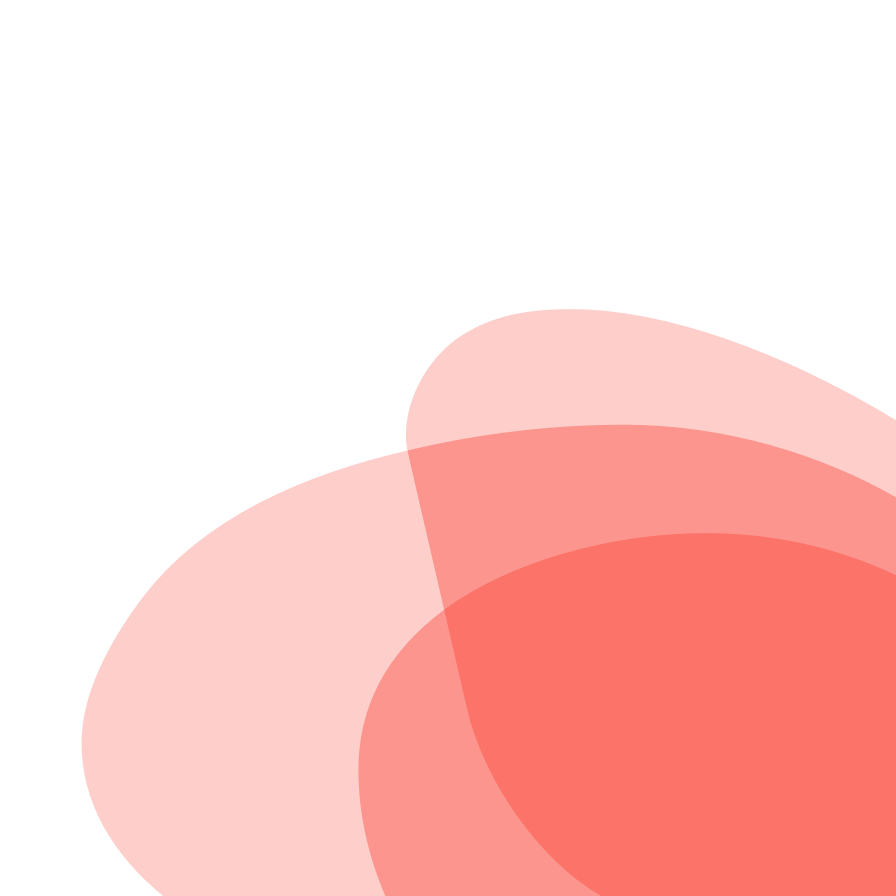
Write a three.js fragment shader that draws this background.

```glsl
// Three translucent coral petals overlapping in the lower right of a white field.
varying vec2 vUv;

// Path state: current pen, first point, squared distance to the outline, parity
vec2 pen, origin;
float nearest, parity;

void moveTo(vec2 point) {
  pen = point;
  origin = point;
  nearest = 10.0;
  parity = -1.0;
}

// Straight edge: updates the nearest distance and the even-odd crossing test
void lineTo(vec2 point) {
  vec2 edge = point - pen;
  vec2 offset = vUv - pen;
  float along = clamp(dot(offset, edge) / max(dot(edge, edge), 1e-9), 0.0, 1.0);
  vec2 gap = offset - edge * along;
  nearest = min(nearest, dot(gap, gap));
  if ((pen.y > vUv.y) != (point.y > vUv.y)) {
    if (offset.x < edge.x * offset.y / edge.y) parity = -parity;
  }
  pen = point;
}

// Cubic curve, flattened into short edges
void curveTo(vec2 handleA, vec2 handleB, vec2 end) {
  vec2 start = pen;
  for (int i = 1; i <= 16; i++) {
    float t = float(i) / 16.0;
    float s = 1.0 - t;
    lineTo(s * s * s * start + 3.0 * s * t * (s * handleA + t * handleB) + t * t * t * end);
  }
}

// Closes the path and returns its smoothed coverage
float fillPath(float pixel) {
  lineTo(origin);
  return clamp(0.5 + parity * sqrt(nearest) / pixel, 0.0, 1.0);
}

// Tilted petal that reaches highest
float upperPetal(float pixel) {
  moveTo(vec2(1.172, 0.427));
  lineTo(vec2(1.0, 0.531));
  curveTo(vec2(0.875, 0.607), vec2(0.742, 0.655), vec2(0.638, 0.655));
  curveTo(vec2(0.586, 0.655), vec2(0.549, 0.647), vec2(0.516, 0.626));
  curveTo(vec2(0.482, 0.605), vec2(0.453, 0.560), vec2(0.453, 0.514));
  curveTo(vec2(0.453, 0.503), vec2(0.455, 0.497), vec2(0.457, 0.487));
  lineTo(vec2(0.521, 0.210));
  curveTo(vec2(0.539, 0.130), vec2(0.602, 0.039), vec2(0.671, 0.0));
  lineTo(vec2(0.781, -0.063));
  lineTo(vec2(1.172, -0.172));
  return fillPath(pixel);
}

// Broad petal that reaches farthest left
float widePetal(float pixel) {
  moveTo(vec2(1.172, 0.348));
  lineTo(vec2(1.0, 0.445));
  curveTo(vec2(0.918, 0.492), vec2(0.810, 0.526), vec2(0.697, 0.526));
  curveTo(vec2(0.615, 0.526), vec2(0.533, 0.516), vec2(0.454, 0.497));
  curveTo(vec2(0.341, 0.471), vec2(0.224, 0.422), vec2(0.156, 0.329));
  curveTo(vec2(0.120, 0.280), vec2(0.091, 0.224), vec2(0.091, 0.171));
  curveTo(vec2(0.091, 0.104), vec2(0.126, 0.046), vec2(0.182, 0.0));
  lineTo(vec2(0.260, -0.064));
  lineTo(vec2(1.172, -0.172));
  return fillPath(pixel);
}

// Inner petal nested inside the broad one
float innerPetal(float pixel) {
  moveTo(vec2(1.172, 0.276));
  lineTo(vec2(1.0, 0.358));
  curveTo(vec2(0.935, 0.389), vec2(0.862, 0.405), vec2(0.788, 0.405));
  curveTo(vec2(0.680, 0.405), vec2(0.566, 0.372), vec2(0.495, 0.319));
  curveTo(vec2(0.431, 0.271), vec2(0.400, 0.211), vec2(0.400, 0.141));
  curveTo(vec2(0.400, 0.094), vec2(0.410, 0.047), vec2(0.430, 0.0));
  lineTo(vec2(0.458, -0.068));
  lineTo(vec2(1.172, -0.172));
  return fillPath(pixel);
}

void main() {
  float pixel = max(fwidth(vUv.x), 1e-5);
  float layers = upperPetal(pixel) + widePetal(pixel) + innerPetal(pixel);

  // Each extra layer deepens the coral
  vec3 color = mix(vec3(1.0), vec3(0.992, 0.808, 0.792), clamp(layers, 0.0, 1.0));
  color = mix(color, vec3(0.988, 0.584, 0.557), clamp(layers - 1.0, 0.0, 1.0));
  color = mix(color, vec3(0.984, 0.451, 0.412), clamp(layers - 2.0, 0.0, 1.0));
  gl_FragColor = vec4(color, 1.0);
}
```
